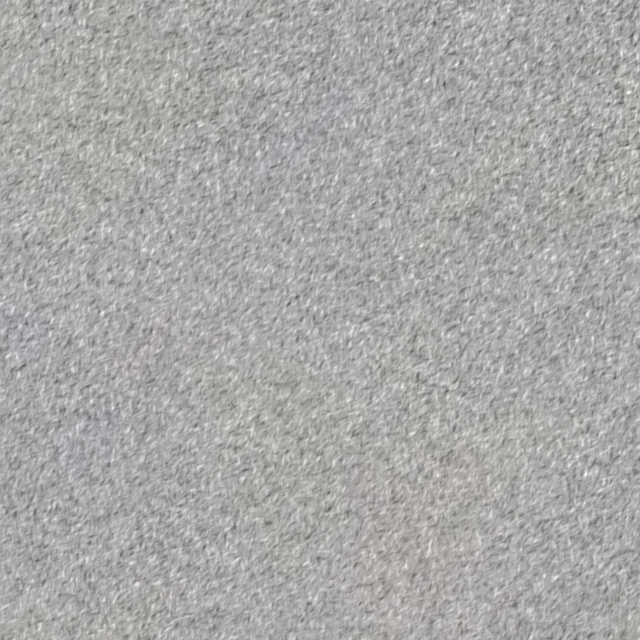
Write a three.js fragment shader that draws this texture.

```glsl
varying vec2 vUv;

vec3 hash3(vec2 p) {
  vec3 q = fract(p.xyx * vec3(0.1031, 0.1030, 0.0973));
  q += dot(q, q.yxz + 33.33);
  return fract((q.xxy + q.yzz) * q.zyx);
}

// Cellular noise: slanted light and dark flecks, two per cell
float fleckNoise(vec2 p) {
  vec2 cell = floor(p);
  float sum = 0.0;
  for (int y = -1; y <= 1; y++) {
    for (int x = -1; x <= 1; x++) {
      for (int k = 0; k < 2; k++) {
        vec2 id = cell + vec2(float(x), float(y));
        vec3 rnd = hash3(id + float(k) * 317.0 + 11.0);
        float angle = 0.95 + 1.5 * (fract(rnd.z * 17.0) - 0.5);
        vec2 along = vec2(cos(angle), sin(angle));
        vec2 d = p - id - rnd.xy;
        float across = dot(d, vec2(-along.y, along.x)) / 0.6;
        float lengthwise = dot(d, along);
        float across2 = across * across;
        float falloff = max(0.0, 1.0 - across2 - lengthwise * lengthwise);
        // Negative flanks give each fleck a crisp edge
        sum += (rnd.z * 2.0 - 1.0) * falloff * falloff * (1.0 - 2.5 * across2);
      }
    }
  }
  return sum;
}

// Layered sines: broad, soft patches from -1 to 1
float mottle(vec2 p) {
  float sum = 0.0;
  float weight = 0.5;
  for (int i = 0; i < 4; i++) {
    p += 0.6 * sin(p.yx * 1.3 + float(i) * 2.1);
    sum += weight * sin(p.x) * cos(p.y);
    p = mat2(1.2, 1.3, -1.3, 1.2) * p + 3.7;
    weight *= 0.6;
  }
  return sum;
}

void main() {
  // Grain in two sizes, rougher toward the upper right
  float grain = fleckNoise(vUv * 112.0) + 0.6 * fleckNoise(vUv * 178.0 + 61.0);
  float corner = smoothstep(1.1, 2.0, vUv.x + vUv.y);
  float contrast = 0.97 + 0.2 * corner + 0.14 * mottle(vUv * 9.0 + 5.0);

  // Slow drift in brightness
  float shade = 0.663 + 0.012 * mottle(vUv * 5.0 + 2.0) - 0.01 * corner;
  shade += 0.122 * contrast * grain;

  // Faint warm-cool and green-violet tints
  float warmth = mottle(vUv * 6.0 + 17.0) + 0.3 * mottle(vUv * 45.0);
  float green = mottle(vUv * 5.0 + 29.0) + 0.3 * mottle(vUv * 40.0 + 8.0);
  vec3 color = vec3(shade) + vec3(0.003, 0.0, -0.003);
  color += 0.013 * warmth * vec3(0.6, 0.2, -1.0);
  color += 0.008 * green * vec3(-0.6, 0.7, -0.5);

  gl_FragColor = vec4(clamp(color, 0.0, 1.0), 1.0);
}
```
